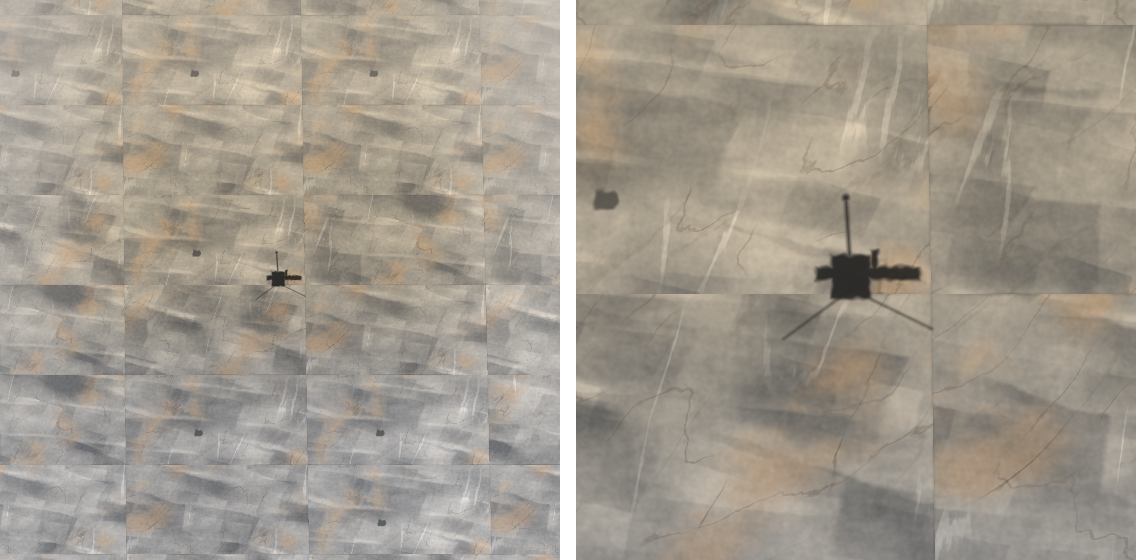
Left: the whole. Right: its middle third, enlarged.
Reproduce this texture procedurally as a Shadertoy shader.

```glsl
// Weathered marble wall tiles, two units wide by one high, with a small dark tripod in the middle.
// Each tile crops one of a few marble variants made of sheared strata, broken facets, ochre stains
// and cracks; a slow warm-to-cool light is then laid over the whole wall.

const vec3 SLATE = vec3(0.43, 0.432, 0.435);
const vec3 PALE  = vec3(0.75, 0.73, 0.70);
const vec3 OCHRE = vec3(0.74, 0.625, 0.51);
const vec3 RUST  = vec3(0.40, 0.34, 0.29);
const vec3 IRON  = vec3(0.14, 0.135, 0.13);

vec2 hash2(vec2 p) {
    p = vec2(dot(p, vec2(127.1, 311.7)), dot(p, vec2(269.5, 183.3)));
    return fract(sin(p) * 43758.5);
}

// Gradient noise, roughly -0.7 to 0.7
float noise(vec2 p) {
    vec2 i = floor(p), f = fract(p);
    vec2 u = f * f * f * (f * (f * 6.0 - 15.0) + 10.0);
    vec2 e = vec2(0.0, 1.0);
    float a = dot(hash2(i) * 2.0 - 1.0, f);
    float b = dot(hash2(i + e.yx) * 2.0 - 1.0, f - e.yx);
    float c = dot(hash2(i + e.xy) * 2.0 - 1.0, f - e.xy);
    float d = dot(hash2(i + e.yy) * 2.0 - 1.0, f - e.yy);
    return mix(mix(a, b, u.x), mix(c, d, u.x), u.y);
}

float fbm(vec2 p) {
    float sum = 0.0, amp = 0.6;
    for (int i = 0; i < 5; i++) {
        sum += amp * noise(p);
        p = mat2(1.6, 1.2, -1.2, 1.6) * p + 3.7;
        amp *= 0.55;
    }
    return sum;
}

// Sheared layers: a narrow pale lip above a dark wedge with a crisp edge
float strata(vec2 p, float slope, float freq, float seed) {
    float s = (p.y + slope * p.x) * freq + 0.1 * noise(p * 1.2 + seed) + 0.05 * fbm(p * 5.0 + seed);
    float f = fract(s);
    float mask = smoothstep(-0.1, 0.25, noise(p * vec2(1.5, 1.0) + floor(s) * 3.3 + seed));
    float lip = smoothstep(0.0, 0.03, f) * (1.0 - smoothstep(0.06, 0.14, f));
    float wedge = smoothstep(0.45, 0.92, f) * (1.0 - smoothstep(0.96, 1.0, f));
    return mask * (0.38 * lip - 0.5 * wedge);
}

// Broken slabs of differing tone, crisp on two sides and fading on the others
float facets(vec2 p, vec2 freq, float seed) {
    vec2 g = vec2(p.x - 0.35 * p.y, p.y + 0.2 * p.x) * freq + seed;
    g += 0.3 * vec2(noise(p * 1.9 + seed), noise(p * 1.6 - seed)) + 0.06 * fbm(p * 6.0);
    g.x += hash2(vec2(floor(g.y), seed)).x;
    vec2 f = fract(g);
    vec2 w = smoothstep(vec2(0.0), vec2(0.55), f) * (1.0 - smoothstep(vec2(0.95), vec2(1.0), f));
    return (hash2(floor(g)).x - 0.55) * w.x * w.y;
}

// Sparse line along the zero contour of a rough field
float crack(vec2 p, float width) {
    float field = noise(p) + 0.12 * fbm(p * 4.0);
    return 1.0 - smoothstep(width * 0.3, width, abs(field));
}

vec3 marble(vec2 p) {
    float cloud = fbm(p * vec2(1.3, 2.4));
    float mottle = fbm(p * vec2(4.0, 6.5) + 5.0);
    float tone = 0.7 + 0.5 * cloud + 0.42 * mottle;
    tone += strata(p, 0.28, 1.5, 2.0) + 0.6 * strata(p, 0.08, 2.7, 8.0);
    tone += 0.75 * facets(p, vec2(1.3, 2.2), 3.0) + 0.5 * facets(p, vec2(2.9, 4.3), 11.0);
    vec3 col = mix(SLATE, PALE, clamp(tone, 0.0, 1.15));

    // Patchy ochre stains rise to the right and carry rust veins
    float d = fract((p.x - p.y) * 0.55 + 0.3 * cloud + 0.12 * mottle) - 0.5;
    float patchy = smoothstep(-0.2, 0.35, noise(p * 3.1 + 9.0) + 0.6 * mottle);
    float zone = (1.0 - smoothstep(0.03, 0.24, abs(d))) * patchy;
    col = mix(col, OCHRE, 0.62 * zone);
    vec2 along = vec2((p.x - p.y) * 2.6, (p.x + p.y) * 0.7);
    float vein = crack(along + 4.0, 0.022) * (0.2 + zone);
    vein += 0.5 * crack(along.yx * vec2(1.6, 1.1) + 40.0, 0.015);
    col = mix(col, RUST, 0.5 * vein * smoothstep(-0.2, 0.2, noise(p * 3.7 + 50.0)));

    // Nearly straight white hairlines, visible in places
    float hair = crack(vec2(p.x * 2.2 - p.y * 0.5, p.y * 0.35 + p.x * 0.2) + 21.0, 0.016);
    col += 0.1 * hair * smoothstep(0.0, 0.3, noise(p * 2.1 + 30.0));
    return col + 0.045 * noise(p * 26.0) + 0.035 * noise(p * 55.0);
}

float segment(vec2 p, vec2 a, vec2 b) {
    vec2 v = b - a;
    return length(p - a - v * clamp(dot(p - a, v) / dot(v, v), 0.0, 1.0));
}

float box(vec2 p, vec2 halfSize) {
    vec2 d = abs(p) - halfSize;
    return length(max(d, 0.0)) + min(max(d.x, d.y), 0.0);
}

float cover(float dist, float soft) { return 1.0 - smoothstep(-soft, soft, dist); }

void mainImage(out vec4 fragColor, in vec2 fragCoord) {
    vec2 uv = fragCoord / iResolution.xy;
    float soft = max(0.0014, 0.8 / iResolution.y);

    // Tile grid, narrowing slightly towards the top
    vec2 size = vec2(0.326 - 0.007 * uv.y, 0.1605);
    vec2 grid = (uv - vec2(0.226 - 0.008 * uv.y, 0.01)) / size;
    vec2 q = fract(grid), rnd = hash2(floor(grid) + 17.0);
    float variant = floor(rnd.x * 5.0);
    vec2 local = q * vec2(2.0, 1.0);
    vec3 col = marble(local + variant * vec2(5.3, 3.7)) + 0.05 * (rnd.y - 0.5);

    // Small dark inclusion in one variant
    float pebble = box(local - vec2(0.8, 0.35), vec2(0.028)) + 0.03 * noise(local * 22.0);
    col = mix(col, SLATE * 0.75, 0.85 * step(3.5, variant) * cover(pebble - 0.01, 0.012));

    // Faint broken seams
    vec2 edge = (0.5 - abs(q - 0.5)) * size;
    float worn = smoothstep(-0.2, 0.35, noise(uv * 14.0));
    col *= 1.0 - 0.2 * worn * cover(edge.y - 0.0006, soft) - 0.1 * cover(edge.x - 0.0005, soft);

    // Warm light above, cool below, brighter sides, dim centre
    float side = smoothstep(0.2, 0.55, abs(uv.x - 0.5));
    float warm = smoothstep(0.2, 0.6, uv.y) * (1.0 - 0.65 * side);
    vec2 c = uv - vec2(0.52, 0.46);
    float dim = exp(-dot(c * c, vec2(9.0, 16.0)));
    col *= mix(vec3(0.98, 0.995, 1.025), vec3(1.045, 1.0, 0.91), warm);
    float haze = 0.3 * side * uv.y + 0.18 * smoothstep(0.55, 1.0, uv.y) + 0.12 * uv.x * uv.y * side;
    col = mix(col, vec3(0.77, 0.74, 0.70), haze) * (1.01 + 0.05 * side - 0.09 * dim);

    // Tripod: body, side arm, mast and two faint legs
    vec2 t = uv - vec2(0.497, 0.502);
    float body = min(box(t, vec2(0.012, 0.013)), box(t - vec2(0.01, 0.002), vec2(0.031, 0.004)));
    body = min(body, box(t - vec2(0.014, 0.009), vec2(0.002, 0.007))) + 0.003 * noise(uv * 160.0);
    float mast = min(segment(t, vec2(0.0), vec2(-0.003, 0.047)) - 0.0008, length(t - vec2(-0.003, 0.047)) - 0.002);
    float legs = min(segment(t, vec2(-0.006, -0.012), vec2(-0.04, -0.037)), segment(t, vec2(0.009, -0.012), vec2(0.048, -0.031)));
    col = mix(col, IRON, 0.5 * cover(legs - 0.0008, soft));
    col = mix(col, IRON, 0.9 * cover(min(body, mast), soft * 1.4));
    fragColor = vec4(clamp(col, 0.0, 1.0), 1.0);
}
```
